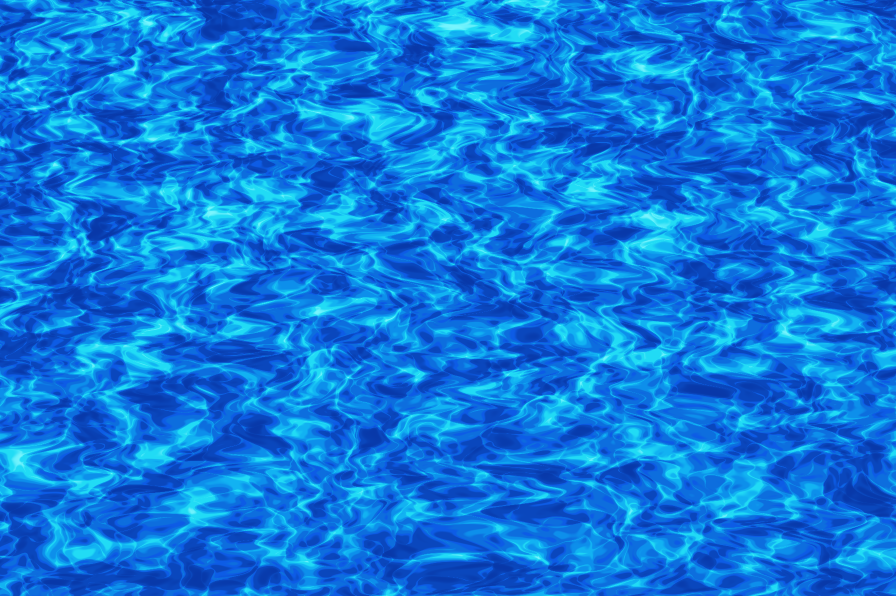
A WebGL 2 fragment shader for this texture:

```glsl
#version 300 es
precision highp float;
// Sunlit pool water: a web of caustic light on a blue floor, bent by ripples.
// Gradient noise is sheared by three ripple layers, folded into one-sided
// bright edges, then the summed light is mapped through a blue palette.
uniform vec2 u_resolution;
out vec4 fragColor;

vec2 hash22(vec2 p) {
    vec3 a = fract(p.xyx * vec3(0.1031, 0.1030, 0.0973));
    a += dot(a, a.yzx + 33.33);
    return fract((a.xx + a.yz) * a.zy);
}

vec2 gradientAt(vec2 cell) {
    return normalize(hash22(cell) * 2.0 - 0.9999);
}

float noise(vec2 p) {
    vec2 i = floor(p), f = fract(p);
    vec2 u = f * f * (3.0 - 2.0 * f);
    vec2 e = vec2(1.0, 0.0);
    float a = dot(gradientAt(i), f);
    float b = dot(gradientAt(i + e), f - e);
    float c = dot(gradientAt(i + e.yx), f - e.yx);
    float d = dot(gradientAt(i + 1.0), f - 1.0);
    return mix(mix(a, b, u.x), mix(c, d, u.x), u.y);
}

// Shift the point as a rippled surface would, mostly sideways.
vec2 ripple(vec2 p, vec2 frequency, float amount) {
    vec2 s = p * frequency;
    return p + amount * vec2(noise(s + 31.7), 0.45 * noise(s + vec2(67.3, 12.9)));
}

// Caustic edge: crisp on the negative side, a soft glow on the positive side.
float caustic(float n, float glow, float crisp) {
    return n > 0.0 ? exp(-n * glow) : exp(n * crisp);
}

vec3 blendAt(vec3 below, vec3 above, float edge, float width, float t) {
    return mix(below, above, smoothstep(edge - width, edge + width, t));
}

// Edges are the cumulative area shares of the tones.
vec3 waterColour(float t) {
    vec3 c = vec3(0.03, 0.22, 0.66);
    c = blendAt(c, vec3(0.04, 0.28, 0.74), 0.05, 0.05, t);
    c = blendAt(c, vec3(0.05, 0.36, 0.90), 0.21, 0.04, t);
    c = blendAt(c, vec3(0.05, 0.43, 0.87), 0.33, 0.04, t);
    c = blendAt(c, vec3(0.05, 0.56, 0.92), 0.61, 0.06, t);
    c = blendAt(c, vec3(0.07, 0.70, 0.95), 0.81, 0.05, t);
    c = blendAt(c, vec3(0.13, 0.86, 0.96), 0.93, 0.03, t);
    return blendAt(c, vec3(0.55, 0.98, 1.00), 0.995, 0.01, t);
}

// Light level in 0..1 at a canvas point, spread almost evenly.
float waterLight(vec2 p) {
    // Perspective: features shrink and flatten with distance
    float distanceScale = mix(1.0, 1.5, p.y);
    vec2 q = 1.5 * vec2((p.x - 0.75) * distanceScale, p.y * (1.7 + 0.5 * p.y));

    // Refraction, from swell to fine chop
    vec2 w = ripple(q, vec2(2.5, 4.0), 0.15);
    w = ripple(w, vec2(6.0, 11.0), 0.065);
    w = ripple(w, vec2(13.0, 26.0), 0.022);

    // Patches of floor and sky tone
    float broad = noise(w * 2.2 + 5.3);
    float cells = noise(w * 6.5 + 41.1);
    float glints = noise(w * 12.0 + 83.7);
    float fine = noise(w * 25.0 + 19.4);
    float chop = (1.0 - smoothstep(0.0, 0.7, p.x)) * smoothstep(0.25, 0.6, p.y);
    float light = 0.9 * broad + 2.0 * cells + 1.6 * glints;
    light += mix(1.1, 2.1, chop) * fine;

    // Nested rings inside the cells
    light += 0.33 * sin(26.0 * cells + 8.0 * broad);

    // Two nets of caustic lines and a web of hairlines
    light += 1.4 * caustic(noise(w * 4.5 + 57.2), 11.0, 50.0);
    light += 1.2 * caustic(noise(w * 8.0 + 101.6), 10.0, 45.0);
    light += 0.8 * caustic(noise(w * 13.0 + 143.8), 25.0, 35.0);

    return 1.0 / (1.0 + exp(-2.05 * (light - 0.58)));
}

void main() {
    // Average a 2 x 2 grid of samples to smooth the thin edges
    vec3 colour = vec3(0.0);
    for (int j = 0; j < 2; j++) {
        for (int i = 0; i < 2; i++) {
            vec2 offset = (vec2(i, j) - 0.5) * 0.5;
            vec2 p = (gl_FragCoord.xy + offset) / u_resolution.y;
            colour += waterColour(waterLight(p));
        }
    }
    fragColor = vec4(colour * 0.25, 1.0);
}
```
